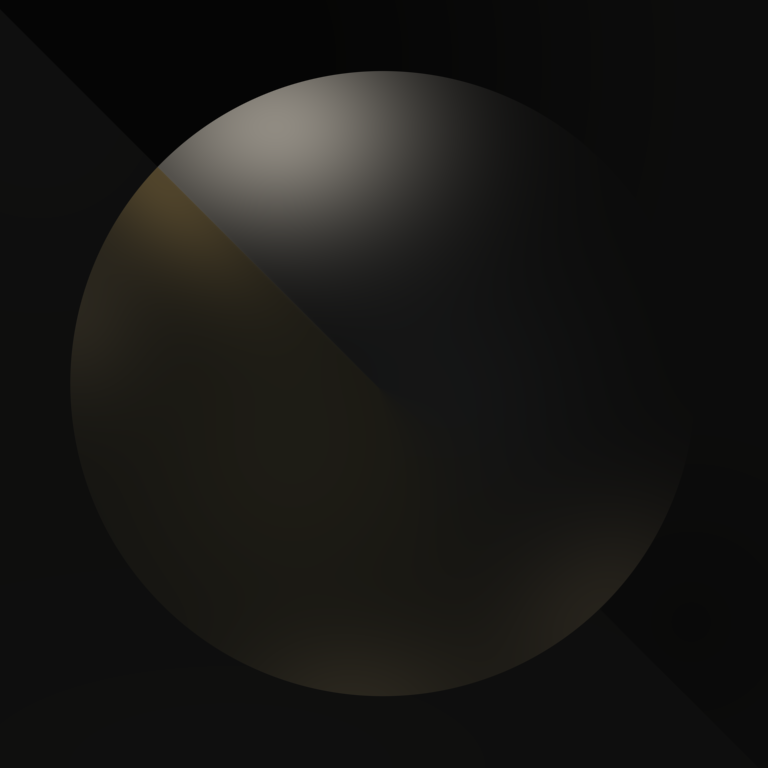
Write a three.js fragment shader that draws this background.

```glsl
#define CENTER vec2(0.4985, 0.5005)
#define RADIUS 0.407
#define FOLD_OFFSET 0.988
#define EDGE 0.0011
#define FOLD_SPREAD 0.75
#define SILVER vec3(0.52, 0.50, 0.465)
#define OLIVE vec3(0.235, 0.19, 0.105)
#define BRONZE vec3(0.085, 0.073, 0.052)
#define UMBER vec3(0.042, 0.038, 0.020)

varying vec2 vUv;

// Soft elliptical light with separate radii on each axis
float glow(vec2 p, vec2 center, vec2 radii) {
  vec2 d = (p - center) / radii;
  return exp(-dot(d, d));
}

// x runs down along the fold, y points to its upper right
vec2 foldFrame(vec2 p) {
  return vec2(p.x - p.y, p.x + p.y - FOLD_OFFSET) * 0.70711;
}

vec3 backdrop(vec2 p, float side) {
  float shade = mix(0.020, 0.047, smoothstep(0.15, 0.75, distance(p, vec2(0.2, 0.92))));
  shade -= 0.010 * glow(p, vec2(0.9, 0.19), vec2(0.16));
  float lower = 0.053 + 0.007 * glow(p, vec2(0.05, 0.87), vec2(0.2));
  lower += 0.006 * glow(p, vec2(0.3, 0.0), vec2(0.5, 0.2));
  return vec3(mix(lower, shade, side)) * vec3(1.0, 1.0, 0.98);
}

// Upper face: bright reflection fading into the dark
vec3 silverFace(vec2 p) {
  vec3 color = vec3(0.043, 0.043, 0.042);
  float reach = p.x > 0.358 ? 0.19 : 0.21;
  color += SILVER * glow(p, vec2(0.358, 0.835), vec2(reach, 0.145));
  color += vec3(0.038, 0.040, 0.042) * glow(p, vec2(0.56, 0.47), vec2(0.22, 0.24));
  return color;
}

// Lower face: warm body with an olive reflection beside the fold
vec3 warmFace(vec2 p, vec2 fold) {
  vec3 color = vec3(0.073, 0.071, 0.062);
  color += UMBER * glow(p, vec2(0.38, 0.42), vec2(0.25, 0.28));
  vec2 oliveCenter = foldFrame(vec2(0.21, 0.775));
  color += OLIVE * glow(fold, oliveCenter, vec2(0.17, 0.095));
  return color;
}

// Faint light gathered at the rim
vec3 rimLight(vec2 p) {
  float left = glow(p, vec2(0.09, 0.60), vec2(0.10, 0.12));
  float bottom = glow(p, vec2(0.46, 0.07), vec2(0.16, 0.10));
  float right = glow(foldFrame(p), foldFrame(vec2(0.79, 0.20)), vec2(0.12, 0.16));
  return BRONZE * (left + bottom + right);
}

void main() {
  vec2 fold = foldFrame(vUv);

  // The fold is crisp outside and at upper left, but melts past the center
  float crispSide = smoothstep(-EDGE, EDGE, fold.y);
  float along = fold.x - foldFrame(CENTER).x;
  float spread = EDGE + FOLD_SPREAD * max(along, 0.0);
  float softSide = smoothstep(-spread, spread, fold.y);

  vec3 disc = mix(warmFace(vUv, fold), silverFace(vUv), softSide) + rimLight(vUv);

  // Thin glint on the crease
  float crease = exp(-abs(fold.y) / 0.0015) * smoothstep(0.02, -0.15, along);
  disc += 0.018 * crease;

  float inside = smoothstep(EDGE, -EDGE, distance(vUv, CENTER) - RADIUS);
  gl_FragColor = vec4(mix(backdrop(vUv, crispSide), disc, inside), 1.0);
}
```
